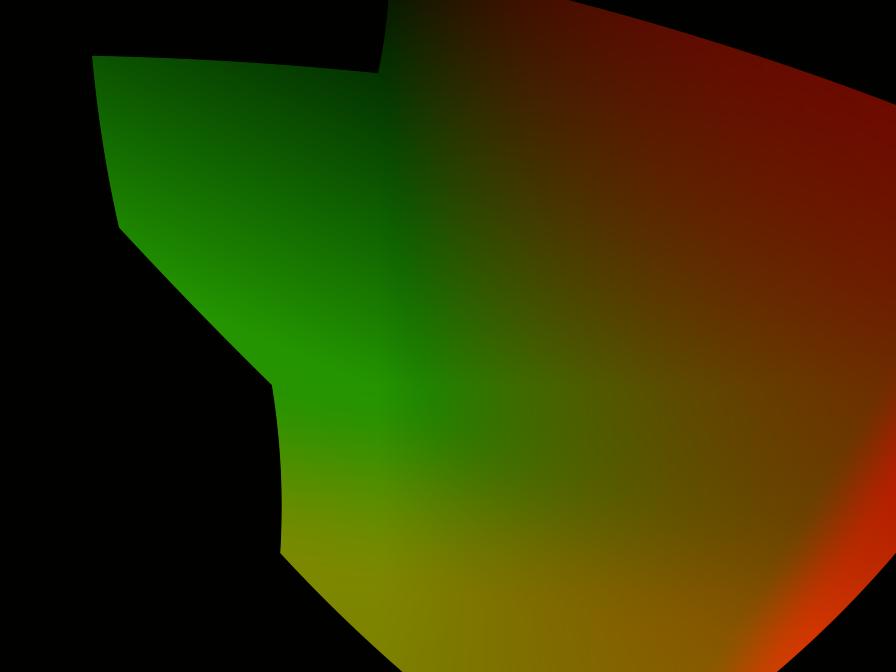
Reproduce this background procedurally as a Shadertoy shader.

```glsl
// A curved-edged colour solid: green lobe, olive body and red corner on black.

const vec3 BACKDROP = vec3(0.004, 0.004, 0.0);

// Signed distance to a gently bowed edge from a to b, positive inside.
float bowedEdge(vec2 p, vec2 a, vec2 b, float sag) {
    vec2 along = normalize(b - a);
    vec2 inward = vec2(along.y, -along.x);
    float t = clamp(dot(p - a, along) / length(b - a), 0.0, 1.0);
    return dot(p - a, inward) + 4.0 * sag * t * (1.0 - t);
}

// Silhouette: convex corners intersect, the two reflex corners unite.
float solidShape(vec2 p) {
    vec2 tip = vec2(0.137, 0.083), notch = vec2(0.5625, 0.109);
    vec2 hip = vec2(0.177, 0.3385), waist = vec2(0.4045, 0.573);
    vec2 foot = vec2(0.417, 0.823);

    float leftSide = bowedEdge(p, tip, hip, 0.0043);
    float flank = max(bowedEdge(p, hip, waist, 0.002),
                      bowedEdge(p, waist, foot, -0.007));
    float base = bowedEdge(p, foot, vec2(0.599, 1.0), 0.0035);
    float lowerRight = bowedEdge(p, vec2(1.156, 1.0), vec2(1.333, 0.823), 0.005);
    float upperRight = bowedEdge(p, vec2(1.333, 0.156), vec2(0.8455, 0.0), 0.007);
    float crown = max(bowedEdge(p, notch, tip, 0.0043),
                      bowedEdge(p, vec2(0.578, 0.0), notch, -0.002));

    return min(min(min(leftSide, flank), min(base, crown)),
               min(lowerRight, upperRight));
}

// Smooth maximum of three positive amounts.
float softMax(vec3 v) {
    vec3 squared = v * v;
    return sqrt(length(squared));
}

vec3 solidColor(vec2 p) {
    float pastCrease = max(p.x - 0.5625, 0.0);

    // Green brightens downward and to the left, then fades past the crease.
    float greenRise = 0.2 + 0.81 * (p.y - 0.109) + 0.35 * max(0.5625 - p.x, 0.0);
    float greenCap = 0.58 - 0.17 * max(p.y - 0.573, 0.0);
    float lobeGreen = max(min(greenRise, greenCap), 0.0);
    float green = lobeGreen * exp(-pastCrease * (2.65 - 1.92 * p.y));

    // Red comes from the right, from below and faintly from the lobe.
    float redRight = 0.46 * (1.0 - exp(-pastCrease / 0.286));
    float redBelow = 0.49 * smoothstep(0.451, 0.868, p.y - 0.15 * (p.x - 0.417));
    float red = softMax(vec3(redRight, redBelow, 0.42 * green * green));

    // Bright facet in the lower right corner.
    float facetDepth = dot(p - vec2(1.333, 0.538), vec2(0.853, 0.522));
    float facet = smoothstep(-0.01, 0.105, facetDepth);
    return vec3(red + 0.28 * facet, max(green - 0.09 * facet, 0.0), 0.0);
}

void mainImage(out vec4 fragColor, in vec2 fragCoord) {
    // Canvas-height units, with y measured down from the top edge.
    vec2 p = fragCoord / iResolution.y;
    p.y = 1.0 - p.y;

    float pixel = 1.0 / iResolution.y;
    float coverage = smoothstep(-0.6 * pixel, 0.6 * pixel, solidShape(p));
    fragColor = vec4(mix(BACKDROP, solidColor(p), coverage), 1.0);
}
```
